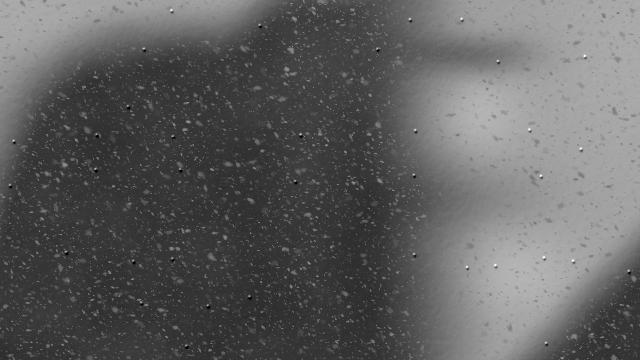
Reproduce this texture procedurally as a Shadertoy shader.

```glsl
// Dusty, blurred pane of glass: grey light patches, dark hollow, scattered flakes.

const float DARK_TONE = 0.205;      // unlit glass
const float LIGHT_TONE = 0.625;     // lit glass
const float FLAKE_GLOW = 0.30;      // pale flakes over dark glass
const float FLAKE_SHADE = 0.17;     // dark flakes over lit glass
const float RELIEF = 0.11;          // embossed grain strength
const float FLAKE_TILT = -0.5;      // mean flake direction, radians
const vec2 RELIEF_STEP = vec2(-0.002, 0.003);

vec3 hash3(vec2 p) {
    vec3 q = fract(p.xyx * vec3(0.1031, 0.1030, 0.0973));
    q += dot(q, q.yxz + 33.33);
    return fract((q.xxy + q.yzz) * q.zyx);
}

float noise(vec2 p) {
    vec2 i = floor(p), f = fract(p);
    f = f * f * (3.0 - 2.0 * f);
    float low = mix(hash3(i).x, hash3(i + vec2(1, 0)).x, f.x);
    float high = mix(hash3(i + vec2(0, 1)).x, hash3(i + vec2(1, 1)).x, f.x);
    return mix(low, high, f.y);
}

float fbm(vec2 p) {
    float sum = 0.0, amp = 0.5;
    for (int i = 0; i < 4; i++) {
        sum += amp * noise(p);
        p = p * 2.03 + 17.3;
        amp *= 0.5;
    }
    return sum;
}

float softSpot(vec2 p, vec2 centre, vec2 radius) {
    vec2 d = (p - centre) / radius;
    return exp(-dot(d, d));
}

mat2 turn(float a) {
    float c = cos(a), s = sin(a);
    return mat2(c, -s, s, c);
}

// Irregular ellipses, one per grid cell, with random size and strength
float flakes(vec2 p, float cells, float seed) {
    vec2 q = p * cells;
    vec2 cell = floor(q);
    float wobble = 0.7 * (noise(q * 5.0 + seed) - 0.5);
    float best = 0.0;
    for (int y = -1; y <= 1; y++)
    for (int x = -1; x <= 1; x++) {
        vec2 id = cell + vec2(x, y);
        vec3 place = hash3(id + seed);
        vec3 look = hash3(id + seed + 71.7);
        vec2 d = turn(FLAKE_TILT + 1.6 * (place.z - 0.5)) * (q - id - place.xy);
        float size = mix(0.14, 0.44, look.x * look.x);
        float r = length(d / (size * vec2(1.0, mix(0.4, 0.75, look.z)))) + wobble;
        best = max(best, (1.0 - smoothstep(0.3, 1.25, r)) * look.y * look.y);
    }
    return best;
}

// Sparse beads: bright cap above, dark rim below
float beads(vec2 p, float cells) {
    vec2 q = p * cells;
    vec2 id = floor(q);
    vec3 h = hash3(id + 211.0);
    vec2 d = (q - id - 0.2 - 0.6 * h.xy) / cells;
    float cap = softSpot(d, vec2(-0.001, 0.002), vec2(0.0032));
    float rim = softSpot(d, vec2(0.001, -0.003), vec2(0.004));
    return step(0.72, h.z) * (0.55 * cap - 0.4 * rim);
}

// Share of light passing through, before the soft bands
float lightMask(vec2 p) {
    // Upper left patch under a rising curve
    float fall = exp(-p.x / 0.12);
    float curve = 0.5 + 0.4 * (1.0 - fall) + 0.12 * smoothstep(0.6, 0.85, p.x);
    float slope = 3.33 * fall;
    float left = smoothstep(-0.08, 0.12, (p.y - curve) / sqrt(1.0 + slope * slope));
    // Right side, with the lower right corner cut off diagonally
    float right = smoothstep(0.95, 1.35, p.x - 0.07 * (1.0 - p.y));
    float corner = smoothstep(-0.11, 0.06, (p.x - p.y - 1.5) * 0.707);
    return max(left, right * (1.0 - corner));
}

void mainImage(out vec4 fragColor, in vec2 fragCoord) {
    vec2 p = fragCoord / iResolution.y;
    vec2 warped = p + 0.03 * (vec2(fbm(p * 5.0), fbm(p * 5.0 + 40.0)) - 0.47);

    // Blurred light and shadow
    float dark = DARK_TONE + 0.08 * (fbm(p * 7.0) - 0.45);
    dark += 0.05 * softSpot(p, vec2(0.95, 0.85), vec2(0.3, 0.3));
    float tone = mix(dark, LIGHT_TONE, lightMask(warped));
    tone += 0.10 * softSpot(warped, vec2(1.28, 0.68), vec2(0.15, 0.11));
    tone += 0.08 * softSpot(warped, vec2(1.44, 0.24), vec2(0.16, 0.12));
    tone += 0.04 * softSpot(p, vec2(0.0, 1.0), vec2(0.35, 0.18));
    tone += 0.04 * softSpot(p, vec2(1.75, 0.85), vec2(0.25, 0.4));
    tone -= 0.20 * softSpot(warped, vec2(1.32, 0.85), vec2(0.16, 0.055));
    tone -= 0.11 * softSpot(warped, vec2(1.30, 0.45), vec2(0.20, 0.09));

    // Flakes are pale on dark glass and dark on bright glass
    float fine = flakes(p, 92.0, 13.0);
    float medium = flakes(p, 56.0, 37.0);
    float coarse = flakes(p, 31.0, 91.0);
    float pale = max(max(0.7 * fine, medium), 0.9 * coarse);
    float patchy = 0.55 + 0.9 * fbm(p * 6.0 + 9.0);
    float onDark = 1.0 - smoothstep(0.23, 0.46, tone);
    float onLight = smoothstep(0.46, 0.66, tone);
    float shade = max(0.7 * medium, coarse) * patchy;

    // Embossed grain, strongest in the middle greys
    float bump = fbm(p * 70.0) - fbm((p + RELIEF_STEP) * 70.0);
    float midGrey = 0.5 + 0.5 * softSpot(vec2(tone, 0.0), vec2(0.45, 0.0), vec2(0.12));

    tone += FLAKE_GLOW * pale * patchy * onDark - FLAKE_SHADE * shade * onLight;
    tone += RELIEF * bump * midGrey + beads(p, 9.0);
    fragColor = vec4(vec3(clamp(tone, 0.0, 1.0)), 1.0);
}
```
